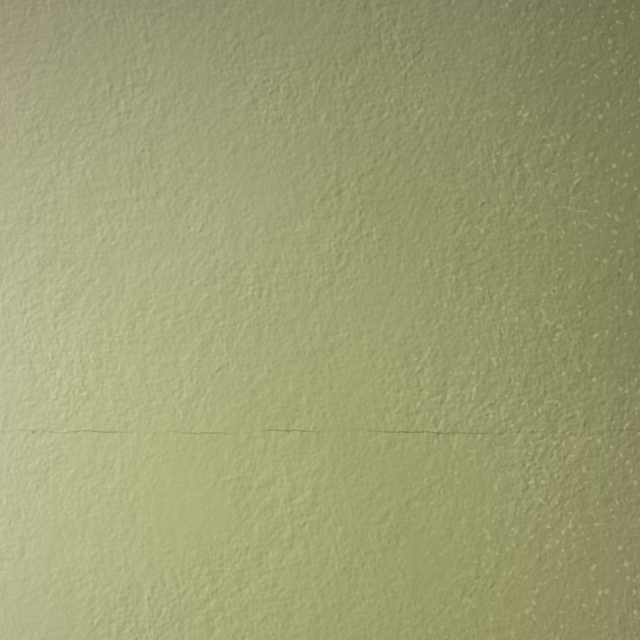
This texture is drawn by a WebGL 2 fragment shader. Its source:

```glsl
#version 300 es
precision highp float;
// Painted plaster wall under a soft side light, with a fine level crack.
// Layered cellular bumps give a height field, shaded by its slope toward the
// light, over a smooth colour sweep blended from nine tones.

uniform vec2 u_resolution;
out vec4 outColor;

vec3 hash3(vec2 cell) {
    vec3 q = fract(cell.xyx * vec3(0.1031, 0.1030, 0.0973));
    q += dot(q, q.yxz + 33.33);
    return fract((q.xxy + q.yzz) * q.zyx);
}

// Cellular noise: one round bump or dent of random height in each cell
float bumps(vec2 p) {
    vec2 cell = floor(p);
    float sum = 0.0;
    for (int j = -1; j <= 1; j++) {
        for (int i = -1; i <= 1; i++) {
            vec2 id = cell + vec2(i, j);
            vec3 h = hash3(id + 71.0);
            vec2 d = p - id - h.xy;
            float w = max(0.0, 1.0 - dot(d, d));
            sum += (h.z * 2.0 - 1.0) * w * w * w;
        }
    }
    return sum;
}

// Plaster relief: faint upright trowel strokes under ever finer round grain
float plasterHeight(vec2 p) {
    p += 0.005 * vec2(sin(p.y * 23.0 + 3.0 * sin(p.x * 9.0)), sin(p.x * 19.0 + p.y * 7.0));
    vec2 stroke = vec2(p.x + 0.12 * p.y, p.y * 0.75);
    return 0.4 * bumps(stroke * 38.0) + 0.42 * bumps(stroke * 88.0 + 9.0)
         + 0.36 * bumps(p * vec2(150.0, 132.0) + 31.0)
         + 0.30 * bumps(p * vec2(225.0, 205.0) + 57.0);
}

// Smooth curve through three tones placed at 0, 0.5 and 1
vec3 sweep(vec3 a, vec3 b, vec3 c, float t) {
    return a * (1.0 - t) * (1.0 - 2.0 * t) + b * 4.0 * t * (1.0 - t) + c * t * (2.0 * t - 1.0);
}

vec3 wallColor(vec2 p) {
    vec3 low = sweep(vec3(0.70, 0.71, 0.55), vec3(0.63, 0.64, 0.44), vec3(0.54, 0.53, 0.37), p.x);
    vec3 middle = sweep(vec3(0.73, 0.73, 0.59), vec3(0.64, 0.65, 0.46), vec3(0.52, 0.52, 0.36), p.x);
    vec3 high = sweep(vec3(0.59, 0.58, 0.46), vec3(0.545, 0.55, 0.42), vec3(0.45, 0.45, 0.32), p.x);
    return sweep(low, middle, high, p.y);
}

// Darkness of the hairline crack, fading in and out along its length
float crack(vec2 p) {
    float x = p.x;
    float line = 0.325 + 0.002 * sin(x * 13.0 + 1.0) + 0.001 * sin(x * 47.0)
               + 0.002 * bumps(vec2(x * 45.0, 3.5)) + 0.001 * bumps(vec2(x * 130.0, 5.5));
    float strength = 0.2 + 0.5 * smoothstep(-0.2, 0.5, bumps(vec2(x * 14.0, 8.3)));
    strength *= 1.0 - 0.5 * smoothstep(0.65, 0.9, x);
    float hairline = 1.0 - smoothstep(0.0003, 0.0021, abs(p.y - line));
    float chip = 1.0 - smoothstep(0.001, 0.004, length(p - vec2(0.052, 0.325)));
    return max(hairline * strength, chip);
}

void main() {
    vec2 p = gl_FragCoord.xy / u_resolution;

    // Broad stains and uneven light
    vec3 color = wallColor(p);
    float mottle = bumps(p * vec2(5.0, 4.0) + 2.0) + 0.6 * bumps(p * 13.0);
    color += 0.007 * mottle * vec3(1.0, 1.0, 0.8);
    color.b += 0.008 * bumps(p * vec2(4.0, 3.0) + 17.0);

    // Relief, coarser in some patches than in others
    vec2 toLight = vec2(-0.0015, 0.0010);
    float slope = plasterHeight(p - toLight) - plasterHeight(p + toLight);
    float roughness = 0.95 + 0.4 * bumps(p * 6.5 + 40.0) + 0.3 * bumps(p * 15.0 + 23.0);
    roughness += 0.5 * exp(-90.0 * dot(p - vec2(0.87, 0.33), p - vec2(0.87, 0.33)));
    color += 0.078 * slope * max(roughness, 0.5) * vec3(1.0, 1.0, 0.92);

    // Glints on raised grains at the dim side
    float glint = smoothstep(0.5, 0.85, bumps(p * 135.0 + 55.0));
    color += 0.08 * glint * smoothstep(0.45, 1.0, p.x) * vec3(1.0, 1.0, 0.85);

    color -= 0.13 * crack(p) * vec3(0.9, 1.0, 0.9);
    outColor = vec4(clamp(color, 0.0, 1.0), 1.0);
}
```
